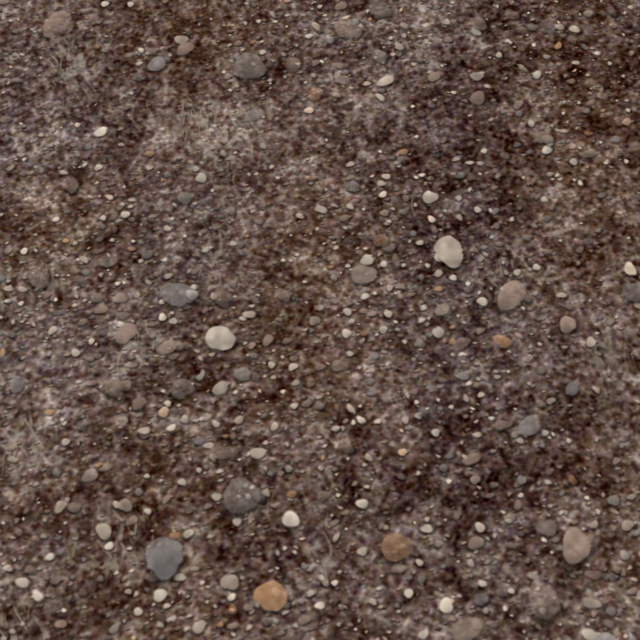
This texture is drawn by a WebGL 1 fragment shader. Its source:

```glsl
precision highp float;
uniform vec2 u_resolution;

#define GRAIN_SCALE 100.0
#define GRAIN_CONTRAST 0.46
#define CLUMP_CONTRAST 0.19
#define BROAD_CONTRAST 0.21
#define HIGHLIGHT_SKEW 1.3
#define TINT_AMOUNT 0.085
#define EDGE_SOFTNESS 0.0027
#define SHADOW_STRENGTH 0.45
#define PERSPECTIVE 0.3
#define FIBRE_STRENGTH 0.04

const vec3 SOIL = vec3(0.343, 0.265, 0.232);
const vec3 PINK_STONE = vec3(0.56, 0.48, 0.43);
const vec3 GREY_STONE = vec3(0.49, 0.47, 0.46);
const vec3 PALE_STONE = vec3(0.79, 0.74, 0.67);
const vec3 OCHRE_STONE = vec3(0.64, 0.47, 0.32);
const vec3 DRY_FIBRE = vec3(0.64, 0.62, 0.55);

vec3 hash3(vec2 p) {
  vec3 q = fract(p.xyx * vec3(0.1031, 0.1030, 0.0973));
  q += dot(q, q.yxz + 33.33);
  return fract((q.xxy + q.yzz) * q.zyx);
}

// Three independent value noises, one per channel
vec3 noise3(vec2 p) {
  vec2 i = floor(p), f = fract(p);
  f = f * f * (3.0 - 2.0 * f);
  return mix(mix(hash3(i), hash3(i + vec2(1.0, 0.0)), f.x),
             mix(hash3(i + vec2(0.0, 1.0)), hash3(i + 1.0), f.x), f.y);
}

mat2 rotation(float angle) {
  float c = cos(angle), s = sin(angle);
  return mat2(c, -s, s, c);
}

// Dark soil crumbs with warm and cool flecks
vec3 soil(vec2 p) {
  vec2 q = rotation(0.35) * p * vec2(1.0, 1.1);
  vec3 coarse = noise3(q * GRAIN_SCALE + 17.0);
  vec3 fine = noise3(rotation(0.8) * q * GRAIN_SCALE * 1.75 + 71.0);
  vec3 clumps = noise3(rotation(0.5) * p * 28.0 + 9.0);
  vec3 patches = noise3(rotation(0.9) * p * 11.0 + 63.0);
  vec3 broad = noise3(p * 4.0 + 40.0);
  float tone = GRAIN_CONTRAST * (0.58 * coarse.x + 0.42 * fine.x - 0.5)
             + CLUMP_CONTRAST * (clumps.x - 0.5)
             + BROAD_CONTRAST * (0.5 * patches.x + 0.6 * broad.x - 0.55);
  tone += HIGHLIGHT_SKEW * tone * abs(tone) * step(0.0, tone);
  float warmth = 0.7 * (coarse.y - 0.5) + 0.5 * (fine.y - 0.5) + 0.5 * (broad.y - 0.5);
  vec3 tint = vec3(0.5, 0.08, -0.7) * warmth + vec3(-0.25, 0.3, -0.1) * (coarse.z - 0.5);
  return SOIL + tone * vec3(0.97, 1.0, 0.98) + TINT_AMOUNT * tint;
}

// Pale dry stalks, gathered in a few patches
vec3 addFibres(vec3 colour, vec2 p) {
  vec2 bent = p + 0.012 * (noise3(p * 22.0).xy - 0.5);
  float upright = noise3(bent * vec2(140.0, 42.0)).x;
  float leaning = noise3(rotation(0.6) * bent * vec2(135.0, 38.0) + 50.0).x;
  float patches = smoothstep(0.62, 0.9, noise3(p * 6.0 + 23.0).z);
  float stalk = smoothstep(0.6, 0.95, max(upright, leaning));
  return mix(colour, DRY_FIBRE, stalk * (FIBRE_STRENGTH + 0.5 * patches));
}

vec3 stoneColour(vec3 r, float paleShare) {
  vec3 c = mix(PINK_STONE, GREY_STONE, smoothstep(0.4, 0.85, r.x));
  c = mix(c, OCHRE_STONE, 0.8 * step(0.92, r.y));
  c = mix(c, PALE_STONE, step(r.z, paleShare) * (0.4 + 0.6 * r.x));
  return c * (0.86 + 0.26 * r.y);
}

// One size of scattered pebbles, lit from above
vec3 addStones(vec3 colour, vec2 p, float cells, float density, float paleShare) {
  vec2 q = p * cells + cells * 1.7;
  vec2 home = floor(q);
  float soft = EDGE_SOFTNESS * cells;
  float rough = noise3(p * 85.0 + 5.0).x + 0.6 * noise3(p * 40.0 + 15.0).y - 0.8;
  float gather = 0.35 + 1.5 * noise3(p * 5.0 + 81.0).y - 0.35 * (p.y - 0.5);
  for (int y = -1; y <= 1; y++) {
    for (int x = -1; x <= 1; x++) {
      vec2 id = home + vec2(float(x), float(y));
      vec3 place = hash3(id + cells);
      vec3 form = hash3(id + cells * 2.0 + 31.0);
      vec3 look = hash3(id + cells * 3.0 + 57.0);
      float presence = smoothstep(-0.04, 0.04, density * gather - place.z);
      vec2 offset = q - id - 0.5 - 0.7 * (place.xy - 0.5);
      float radius = mix(0.16, 0.38, form.x * form.x);
      float aspect = mix(0.58, 0.95, form.y);
      vec2 v = rotation((form.z - 0.5) * 2.4) * offset;
      v.y /= aspect;
      float angle = atan(v.y, v.x);
      float outline = 1.0 + 0.10 * sin(angle * 2.0 + look.x * 6.3)
                    + 0.07 * sin(angle * 3.0 + look.y * 6.3) + 0.14 * rough;
      float d = (length(v) - radius * outline) * aspect;
      float light = clamp(dot(offset, vec2(-0.25, 0.97)) / radius, -1.2, 1.2);
      float below = smoothstep(0.2, -0.8, light);
      float shadow = below * smoothstep(soft + 0.35 * radius, 0.0, d);
      colour *= 1.0 - SHADOW_STRENGTH * shadow * presence;
      vec3 face = stoneColour(look, paleShare) * (1.0 + 0.13 * light + 0.22 * rough);
      float dusty = look.z < paleShare ? 0.92 : mix(0.45, 0.9, form.z);
      float cover = smoothstep(soft, -soft, d) * dusty;
      colour = mix(colour, face, cover * presence);
    }
  }
  return colour;
}

void main() {
  vec2 uv = gl_FragCoord.xy / u_resolution;
  // Ground recedes towards the top
  vec2 p = vec2((uv.x - 0.5) * (1.0 + PERSPECTIVE * uv.y) + 0.5,
                uv.y * (1.0 + PERSPECTIVE * uv.y));
  vec3 colour = addFibres(soil(p), p);
  colour = addStones(colour, p, 72.0, 0.24, 0.35);
  colour = addStones(colour, p, 42.0, 0.30, 0.42);
  colour = addStones(colour, p, 23.0, 0.28, 0.38);
  colour = addStones(colour, p, 10.0, 0.21, 0.02);
  gl_FragColor = vec4(clamp(colour, 0.0, 1.0), 1.0);
}
```
